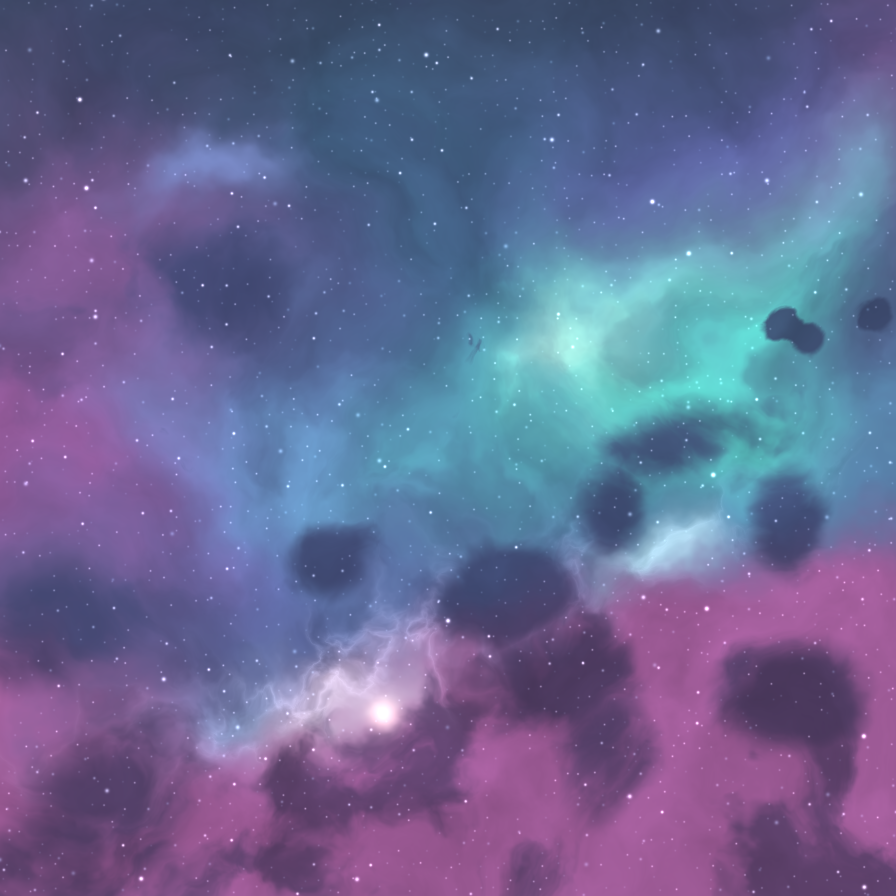
Reproduce this background procedurally as a three.js fragment shader.

```glsl
// Draws a teal, blue and magenta nebula with dark billowing clouds and fine stars.
varying vec2 vUv;

float hash(vec2 p) {
  vec3 h = fract(vec3(p.xyx) * 0.1031);
  h += dot(h, h.yzx + 33.33);
  return fract((h.x + h.y) * h.z);
}

float noise(vec2 p) {
  vec2 i = floor(p), f = fract(p);
  f = f * f * f * (f * (f * 6.0 - 15.0) + 10.0);
  return mix(mix(hash(i), hash(i + vec2(1, 0)), f.x),
             mix(hash(i + vec2(0, 1)), hash(i + vec2(1, 1)), f.x), f.y);
}

// Layered noise, turned at each octave to hide the lattice
float fbm(vec2 p) {
  float sum = 0.0, amp = 0.5;
  for (int i = 0; i < 6; i++) {
    sum += amp * noise(p);
    p = mat2(1.6, 1.2, -1.2, 1.6) * p + 19.7;
    amp *= 0.5;
  }
  return sum;
}

// Soft elliptical glow with a tilt in radians
float glow(vec2 p, vec2 centre, vec2 radius, float tilt) {
  float c = cos(tilt), s = sin(tilt);
  vec2 d = mat2(c, -s, s, c) * (p - centre) / radius;
  return exp(-dot(d, d));
}

// One star per occupied cell, kept inside its cell
vec3 stars(vec2 p, float cells, float share, float size) {
  vec2 id = floor(p * cells);
  vec2 spot = 0.2 + 0.6 * vec2(hash(id + 3.1), hash(id + 71.7));
  float d = length(fract(p * cells) - spot) / cells;
  float power = hash(id + 151.3);
  float lit = step(hash(id + 211.9), share) * (0.2 + 0.8 * power * power);
  return mix(vec3(0.6, 0.85, 1.0), vec3(1.0, 0.92, 1.0), power) * lit * exp(-d * d / (size * size));
}

void main() {
  vec2 p = vUv;
  vec2 warp = vec2(fbm(p * 4.0 + 5.3), fbm(p * 4.0 + 41.8)) - 0.5;
  vec2 q = p + 0.32 * warp;
  float billow = fbm(p * 6.5 + warp * 1.6 + 8.0);
  float detail = fbm(p * 13.0 + warp * 3.0 + 63.0);

  // Broad colour fields
  vec3 col = mix(vec3(0.26, 0.29, 0.44), vec3(0.22, 0.27, 0.38), smoothstep(0.6, 1.0, q.y));
  col = mix(col, vec3(0.25, 0.45, 0.57), 0.85 * glow(q, vec2(0.50, 0.72), vec2(0.22, 0.20), 0.3));
  col = mix(col, vec3(0.38, 0.40, 0.67), 0.9 * glow(q, vec2(0.77, 0.86), vec2(0.20, 0.12), 0.2));
  col = mix(col, vec3(0.38, 0.43, 0.68), 0.95 * glow(q, vec2(0.28, 0.48), vec2(0.32, 0.19), -0.2));
  col = mix(col, vec3(0.36, 0.55, 0.72), 0.85 * glow(q, vec2(0.85, 0.46), vec2(0.28, 0.17), 0.1));
  col = mix(col, vec3(0.64, 0.37, 0.64), 0.9 * glow(q, vec2(-0.02, 0.52), vec2(0.20, 0.18), 0.2));
  col = mix(col, vec3(0.55, 0.36, 0.60), 0.85 * glow(q, vec2(0.06, 0.76), vec2(0.15, 0.16), 0.5));
  col = mix(col, vec3(0.48, 0.33, 0.56), 0.8 * glow(q, vec2(1.03, 0.84), vec2(0.14, 0.20), 0.3));
  float floorLine = 0.29 + 0.09 * smoothstep(0.3, 0.65, q.x);
  float magenta = 1.0 - smoothstep(floorLine - 0.10, floorLine + 0.05, q.y);
  col = mix(col, vec3(0.64, 0.36, 0.60), 0.95 * magenta);

  // Luminous blue, cyan and pale regions
  col = mix(col, vec3(0.45, 0.64, 0.85), 0.8 * glow(q, vec2(0.36, 0.52), vec2(0.20, 0.07), -0.35));
  col = mix(col, vec3(0.50, 0.58, 0.83), 0.75 * glow(q, vec2(0.23, 0.78), vec2(0.08, 0.04), -0.3));
  col = mix(col, vec3(0.54, 0.69, 0.83), 0.8 * glow(q, vec2(0.83, 0.73), vec2(0.16, 0.10), 0.2));
  col = mix(col, vec3(0.35, 0.82, 0.82), 0.95 * glow(q, vec2(0.64, 0.59), vec2(0.20, 0.11), 0.35));
  col = mix(col, vec3(0.37, 0.88, 0.83), 0.9 * glow(q, vec2(0.83, 0.59), vec2(0.13, 0.12), -0.5));
  col = mix(col, vec3(0.73, 1.0, 0.95), 0.9 * glow(q, vec2(0.70, 0.64), vec2(0.10, 0.055), 0.5));
  col = mix(col, vec3(0.56, 0.70, 0.88), 0.8 * glow(q, vec2(0.21, 0.25), vec2(0.11, 0.06), 0.3));
  col = mix(col, vec3(0.83, 0.77, 0.86), 0.85 * glow(q, vec2(0.36, 0.25), vec2(0.11, 0.055), 0.3));
  col = mix(col, vec3(0.70, 0.88, 0.94), 0.8 * glow(q, vec2(0.74, 0.39), vec2(0.06, 0.045), 0.3));

  // Dark clouds with ragged borders
  float mass = glow(p, vec2(0.77, 0.50), vec2(0.10, 0.065), 0.1);
  mass = max(mass, glow(p, vec2(0.69, 0.43), vec2(0.05, 0.06), 0.0));
  mass = max(mass, glow(p, vec2(0.88, 0.41), vec2(0.06, 0.075), 0.0));
  mass = max(mass, 0.9 * glow(p, vec2(0.36, 0.37), vec2(0.07, 0.05), 0.0));
  mass = max(mass, 0.85 * glow(p, vec2(0.20, 0.68), vec2(0.13, 0.10), 0.3));
  mass = max(mass, glow(p, vec2(0.04, 0.29), vec2(0.12, 0.10), 0.0));
  mass = max(mass, glow(p, vec2(0.11, 0.09), vec2(0.16, 0.12), 0.4));
  mass = max(mass, 0.9 * glow(p, vec2(0.55, 0.33), vec2(0.11, 0.06), 0.2));
  mass = max(mass, 0.95 * glow(p, vec2(0.66, 0.19), vec2(0.12, 0.14), 0.3));
  mass = max(mass, 0.85 * glow(p, vec2(0.89, 0.22), vec2(0.13, 0.08), 0.0));
  float veil = smoothstep(0.30, 0.80, mass + 1.3 * (billow - 0.5) + 0.3 * (detail - 0.5));
  float drift = smoothstep(0.48, 0.66, billow) * (0.25 + 0.45 * magenta);
  vec3 shadow = mix(vec3(0.24, 0.27, 0.43), vec3(0.27, 0.22, 0.36), magenta);
  col = mix(col, shadow, max(0.88 * veil, drift));

  // Small crisp cloudlets at the right
  float scrap = max(glow(p, vec2(0.89, 0.63), vec2(0.035, 0.025), -0.5),
                    glow(p, vec2(0.975, 0.65), vec2(0.03, 0.025), 0.4));
  col = mix(col, vec3(0.23, 0.28, 0.42), 0.9 * smoothstep(0.4, 0.6, scrap + 1.3 * (detail - 0.5)));

  // Wisps along the bright seam, then gentle mottling
  float ridge = pow(1.0 - abs(2.0 * detail - 1.0), 6.0);
  col += vec3(0.20, 0.20, 0.22) * ridge * glow(q, vec2(0.46, 0.32), vec2(0.36, 0.07), 0.28) * (1.0 - veil);
  col *= 0.86 + 0.28 * detail;

  // Stars, from dust to a few bright points
  col += 0.35 * stars(p, 75.0, 0.35, 0.0011);
  col += 0.75 * stars(p + 0.37, 31.0, 0.35, 0.0015);
  col += stars(p + 0.71, 13.0, 0.22, 0.0022);
  col += vec3(0.45, 0.42, 0.30) * glow(p, vec2(0.428, 0.203), vec2(0.016), 0.0);
  gl_FragColor = vec4(clamp(col, 0.0, 1.0), 1.0);
}
```
